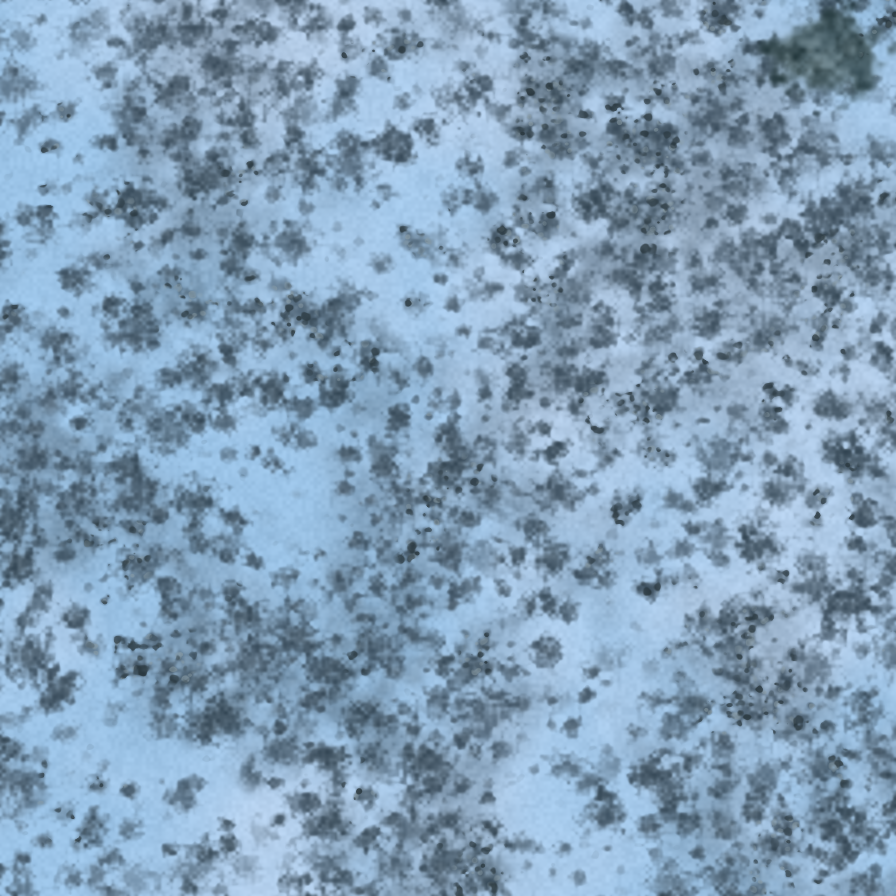
This texture is drawn by a Shadertoy shader. Its source:

```glsl
vec3 hash3(vec2 p) {
    vec3 q = fract(p.xyx * vec3(0.1031, 0.1030, 0.0973));
    q += dot(q, q.yxz + 33.33);
    return fract((q.xxy + q.yzz) * q.zyx);
}

float valueNoise(vec2 p) {
    vec2 cell = floor(p), f = fract(p);
    f = f * f * (3.0 - 2.0 * f);
    float low = mix(hash3(cell).x, hash3(cell + vec2(1, 0)).x, f.x);
    float high = mix(hash3(cell + vec2(0, 1)).x, hash3(cell + vec2(1, 1)).x, f.x);
    return mix(low, high, f.y);
}

float fbm(vec2 p) {
    float sum = 0.0, amplitude = 0.5;
    for (int i = 0; i < 4; i++) {
        sum += amplitude * valueNoise(p);
        p = mat2(1.6, 1.2, -1.2, 1.6) * p + 7.3;
        amplitude *= 0.5;
    }
    return sum / 0.9375;
}

// Opacity of one layer of scattered blobs; radii are in cells.
float scatter(vec2 uv, float cells, float presence, vec2 radii, float ragged, float core, float seed) {
    vec2 p = uv * cells, home = floor(p);
    float clear = 1.0;
    for (int y = -1; y <= 1; y++)
    for (int x = -1; x <= 1; x++) {
        vec2 cell = home + vec2(x, y);
        vec3 place = hash3(cell + seed);
        vec3 form = hash3(cell + seed + 57.0);
        vec2 offset = p - cell - 0.1 - 0.8 * place.xy;
        offset.y *= mix(1.0, 1.3, form.z);
        float reach = length(offset);
        float d = reach / mix(radii.x, radii.y, form.x) + ragged;
        float blob = (1.0 - smoothstep(core, 1.1, d)) * (1.0 - smoothstep(0.8, 1.05, reach));
        float present = clamp((presence - place.z) * 4.0, 0.0, 1.0);
        clear *= 1.0 - present * mix(0.6, 0.95, form.y) * blob;
    }
    return 1.0 - clear;
}

void mainImage(out vec4 fragColor, in vec2 fragCoord) {
    vec2 uv = fragCoord / iResolution.y;
    float thicket = smoothstep(0.3, 0.7, fbm(uv * 5.0 + 3.7));
    float fine = valueNoise(uv * 230.0) - 0.5;
    float twigs = valueNoise(uv * 125.0 + 9.0) - 0.5;
    float clumps = valueNoise(uv * 55.0 + 21.0) - 0.5;

    // Snow with blue hollows and pale rises
    float hollow = smoothstep(0.3, 0.7, fbm(uv * 3.0 + 14.0));
    vec3 color = mix(vec3(0.72, 0.82, 0.93), vec3(0.61, 0.77, 0.91), hollow);
    color += 0.045 * fine + 0.05 * (fbm(uv * 40.0) - 0.5);

    // Fuzzy shrubs in three sizes, with a thin haze of twigs in the thickets
    float ragged = 0.5 * clumps + 0.6 * twigs + 0.4 * fine;
    float large = scatter(uv, 17.0, mix(0.55, 1.15, thicket), vec2(0.34, 0.64), ragged, 0.1, 11.0);
    float medium = scatter(uv, 30.0, mix(0.55, 1.1, thicket), vec2(0.32, 0.62), ragged, 0.1, 83.0);
    float small = scatter(uv, 54.0, mix(0.2, 0.5, thicket), vec2(0.3, 0.55), ragged, 0.1, 145.0);
    float haze = 0.5 * thicket * smoothstep(0.2, 0.75, fbm(uv * 24.0 + 5.0));
    float cover = 1.0 - (1.0 - large) * (1.0 - medium) * (1.0 - 0.9 * small) * (1.0 - haze);
    vec3 shrub = mix(vec3(0.25, 0.32, 0.37), vec3(0.30, 0.37, 0.43), valueNoise(uv * 18.0));
    color = mix(color, shrub + 0.1 * twigs + 0.1 * fine, 0.95 * cover);

    // Evergreen clump in the upper right corner
    float edge = length((uv - vec2(0.92, 0.94)) * vec2(1.0, 1.5)) + 0.05 * clumps + 0.02 * twigs;
    vec3 needles = vec3(0.25, 0.33, 0.34) + 0.2 * twigs + 0.16 * clumps;
    color = mix(color, needles, 0.8 * (1.0 - smoothstep(0.045, 0.085, edge)));

    // Groups of crisp dark sprigs with pale dry stems beside them
    float group = smoothstep(0.6, 0.8, valueNoise(uv * 15.0 + 31.0)) * smoothstep(0.2, 0.6, cover);
    float rough = 1.2 * twigs + 0.8 * fine;
    float stems = scatter(uv, 105.0, 0.45 * group, vec2(0.25, 0.5), rough, 0.4, 211.0);
    float sprigs = scatter(uv, 95.0, 0.04 + 0.5 * group, vec2(0.25, 0.55), rough, 0.4, 307.0);
    color = mix(color, vec3(0.56, 0.63, 0.66), 0.6 * stems);
    color = mix(color, vec3(0.14, 0.19, 0.21), 0.8 * sprigs);

    fragColor = vec4(clamp(color, 0.0, 1.0), 1.0);
}
```
